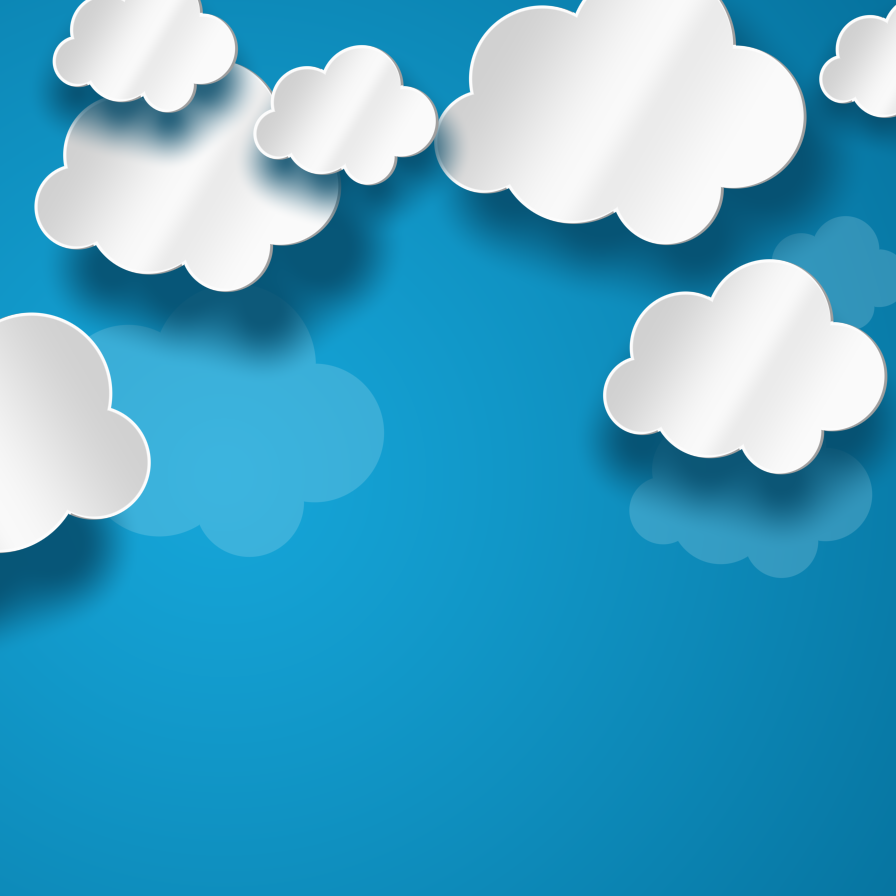
This background is drawn by a Shadertoy shader. Its source:

```glsl
// Glossy paper clouds with soft shadows and faint ghost clouds on a blue sky.

const vec3 SKY_GLOW = vec3(0.085, 0.65, 0.85);
const vec3 SKY_EDGE = vec3(0.02, 0.44, 0.61);
const vec3 SHADOW = vec3(0.02, 0.29, 0.41);

// Lobes of one cloud of unit width: centre x, centre y, radius.
const int LOBES = 7;
const vec3 lobes[LOBES] = vec3[](
    vec3(0.082, 0.156, 0.226), vec3(-0.214, 0.070, 0.198),
    vec3(-0.366, -0.099, 0.140), vec3(0.305, -0.033, 0.193),
    vec3(0.123, -0.226, 0.152), vec3(-0.128, -0.111, 0.210),
    vec3(0.020, -0.040, 0.200));

// Clouds from back to front: centre, width (negative mirrors the cloud).
const int CLOUDS = 7;
const vec3 clouds[CLOUDS] = vec3[](
    vec3(0.211, 0.803, 0.341), vec3(0.694, 0.883, 0.414),
    vec3(0.163, 0.952, 0.206), vec3(0.387, 0.871, 0.206),
    vec3(1.013, 0.931, 0.195), vec3(-0.0625, 0.529, -0.456),
    vec3(0.833, 0.590, 0.316));

// Shadow of each cloud: offset, blur radius.
const vec3 shadows[CLOUDS] = vec3[](
    vec3(0.040, -0.068, 0.035), vec3(0.030, -0.050, 0.040),
    vec3(0.000, -0.035, 0.030), vec3(0.008, -0.030, 0.030),
    vec3(0.000, -0.020, 0.025), vec3(-0.045, -0.090, 0.035),
    vec3(0.000, -0.050, 0.035));

// Translucent clouds: centre, width.
const int GHOSTS = 3;
const vec3 ghosts[GHOSTS] = vec3[](
    vec3(0.229, 0.530, 0.401), vec3(0.839, 0.457, 0.270),
    vec3(0.930, 0.695, 0.167));

float smoothMin(float a, float b, float k) {
    float h = max(k - abs(a - b), 0.0) / k;
    return min(a, b) - h * h * k * 0.25;
}

// Moves a canvas point into the frame of a unit-width cloud.
vec2 toCloud(vec2 uv, vec3 cloud) {
    return (uv - cloud.xy) / vec2(cloud.z, abs(cloud.z));
}

// Signed distance to a unit-width cloud; softness rounds its creases.
float cloudDistance(vec2 p, float softness) {
    float d = 1e3;
    for (int i = 0; i < LOBES; i++)
        d = smoothMin(d, length(p - lobes[i].xy) - lobes[i].z, softness);
    return d;
}

float coverage(float d, float pixel) {
    return 1.0 - smoothstep(-0.75 * pixel, 0.75 * pixel, d);
}

vec3 sky(vec2 uv) {
    float t = clamp(distance(uv, vec2(0.25, 0.47)) / 0.95, 0.0, 1.0);
    return mix(SKY_GLOW, SKY_EDGE, pow(t, 1.15));
}

// Diagonal sheen: grey flank, bright band, dimmer middle, white far side.
float sheen(vec2 p) {
    float s = dot(p, vec2(0.86, -0.51));
    float shade = mix(0.82, 0.975, smoothstep(-0.38, -0.01, s));
    shade -= 0.055 * smoothstep(0.0, 0.09, s);
    return shade + 0.06 * smoothstep(0.08, 0.33, s);
}

vec3 addShadow(vec3 col, vec2 uv, vec3 cloud, vec3 shadow) {
    vec2 p = toCloud(uv - shadow.xy, cloud);
    float d = cloudDistance(p, 0.12) * abs(cloud.z);
    return mix(col, SHADOW, 0.85 * (1.0 - smoothstep(-shadow.z, shadow.z, d)));
}

vec3 addCloud(vec3 col, vec2 uv, vec3 cloud, float pixel) {
    float size = abs(cloud.z);
    vec2 p = toCloud(uv, cloud);
    float d = cloudDistance(p, 0.001) * size;

    // White bevel all round, with a thin grey edge on one side.
    float right = cloudDistance(p + vec2(0.0032, -0.0008) / size, 0.001) * size;
    float shade = mix(sheen(p), 0.99, smoothstep(-0.0045, -0.0025, d));
    shade = mix(shade, 0.62, 1.0 - coverage(right, pixel));
    return mix(col, vec3(shade), coverage(d, pixel));
}

void mainImage(out vec4 fragColor, in vec2 fragCoord) {
    vec2 uv = fragCoord / iResolution.y;
    float pixel = 1.0 / iResolution.y;
    vec3 col = sky(uv);

    // Ghost clouds
    for (int i = 0; i < GHOSTS; i++) {
        float d = cloudDistance(toCloud(uv, ghosts[i]), 0.001) * ghosts[i].z;
        col = mix(col, vec3(0.92, 0.97, 0.98), 0.18 * coverage(d, pixel));
    }

    // Paper clouds, each over its own shadow
    for (int i = 0; i < CLOUDS; i++) {
        col = addShadow(col, uv, clouds[i], shadows[i]);
        col = addCloud(col, uv, clouds[i], pixel);
    }
    fragColor = vec4(col, 1.0);
}
```
